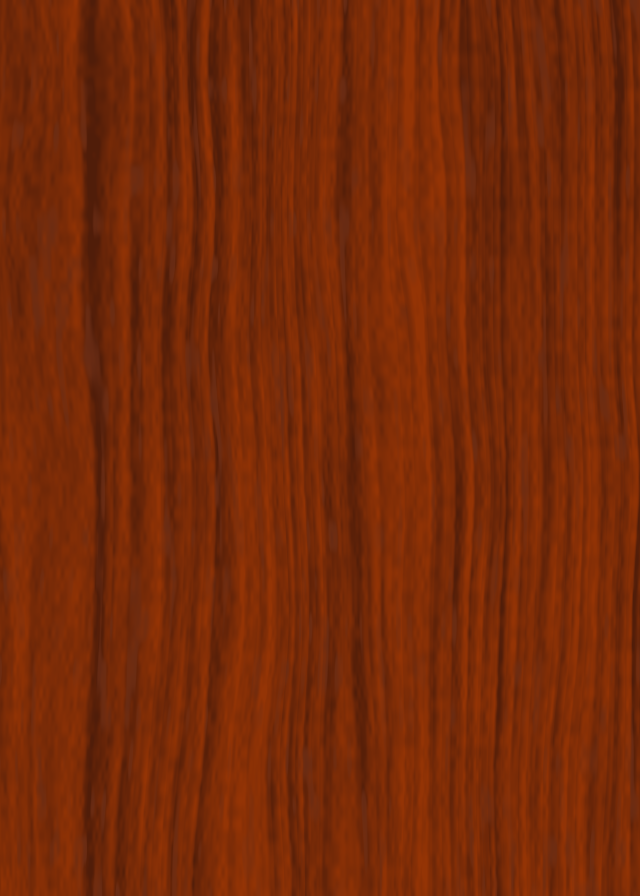
Reproduce this texture procedurally as a Shadertoy shader.

```glsl
// Polished red-brown wood veneer with wavy vertical grain, fine fibres and pale pores.

const vec3 DARK_GRAIN = vec3(0.315, 0.112, 0.034);
const vec3 MID_WOOD = vec3(0.455, 0.161, 0.029);
const vec3 BRIGHT_WOOD = vec3(0.580, 0.202, 0.018);
const vec3 PALE_PORE = vec3(0.440, 0.190, 0.095);

float hash(vec2 p) {
    return fract(sin(dot(p, vec2(127.1, 311.7))) * 43758.5453);
}

// Smooth value noise in 0..1
float noise(vec2 p) {
    vec2 cell = floor(p);
    vec2 f = fract(p);
    f = f * f * (3.0 - 2.0 * f);
    float low = mix(hash(cell), hash(cell + vec2(1.0, 0.0)), f.x);
    float high = mix(hash(cell + vec2(0.0, 1.0)), hash(cell + vec2(1.0, 1.0)), f.x);
    return mix(low, high, f.y);
}

// Noise centred on zero, stretched by separate frequencies across and along
float streaks(vec2 p, float across, float along, float seed) {
    return noise(p * vec2(across, along) + seed) - 0.5;
}

// Bends the fibres sideways: broad waves at the left, straighter at the right
float bendGrain(vec2 p) {
    float sway = mix(0.060, 0.022, smoothstep(0.1, 0.6, p.x));
    float bent = p.x + sway * streaks(p, 5.0, 2.6, 3.0);
    return bent + 0.012 * streaks(p, 22.0, 6.5, 17.0);
}

// Growth lines: a crisp dark edge that fades out to one side
float growthLines(float ring, float y, float seed) {
    float id = floor(ring);
    float f = fract(ring);
    float profile = smoothstep(0.0, 0.18, f) * (1.0 - smoothstep(0.18, 1.0, f));
    float fade = noise(vec2(id * 7.3 + seed, y * 3.0));
    return profile * (0.4 * hash(vec2(id, seed)) + 0.6 * fade);
}

vec3 woodColor(float tone) {
    vec3 lower = mix(DARK_GRAIN, MID_WOOD, clamp(tone * 2.0, 0.0, 1.0));
    return mix(lower, BRIGHT_WOOD, clamp(tone * 2.0 - 1.0, 0.0, 1.0));
}

void mainImage(out vec4 fragColor, in vec2 fragCoord) {
    vec2 p = fragCoord / iResolution.y;
    vec2 grain = vec2(bendGrain(p), p.y);

    // Rings crowd together toward the right
    float ring = 22.0 * grain.x + 20.0 * grain.x * grain.x;
    ring += 0.9 * noise(vec2(grain.x * 14.0, 5.0));

    // Growth lines, wide and narrow
    float tone = 0.77;
    tone -= 0.68 * growthLines(ring, p.y, 2.0);
    tone -= 0.26 * growthLines(ring * 2.3, p.y, 41.0);

    // Broad bands, streaks, fibres and fine speckle
    tone += 0.34 * streaks(grain, 9.0, 1.2, 11.0);
    tone += 0.38 * streaks(grain, 62.0, 2.5, 23.0);
    tone += 0.32 * streaks(grain, 170.0, 9.0, 31.0);
    tone += 0.30 * streaks(grain, 290.0, 75.0, 47.0);

    // Short pale pores, strongest in the dark wood
    float pore = smoothstep(0.18, 0.40, streaks(grain, 150.0, 20.0, 59.0));
    pore *= mix(0.65, 0.25, smoothstep(0.2, 0.8, tone));

    vec3 color = mix(woodColor(tone), PALE_PORE, pore);
    fragColor = vec4(color, 1.0);
}
```
